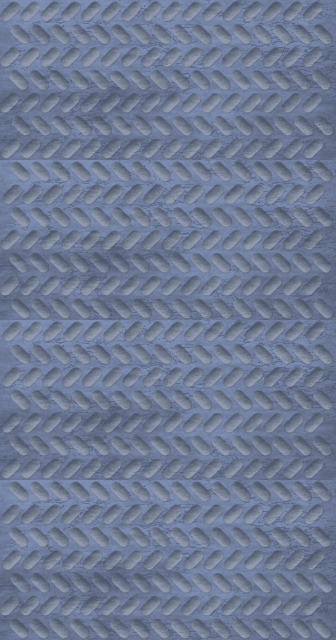
Give the GLSL for this texture, as a Shadertoy shader.

```glsl
const float ROWS = 28.0;          // rows of studs; one row height is the unit
const float COLUMNS = 16.0;       // studs per row
const float PITCH = 0.883;        // stud spacing along a row
const float FIRST_RISING = 0.475; // first stud centre, rising rows
const float FIRST_FALLING = 0.88; // first stud centre, falling rows
const float ROW_JITTER = 0.07;
const float STUD_RADIUS = 0.24;
const float STUD_REACH = 0.182;   // half length of the core, on each axis
const float STUD_CONTRAST = 0.52;
const float PANEL_ROWS = 7.0;     // height of one worn paint panel
const vec3 PAINT_LIGHT = vec3(0.465, 0.53, 0.66);
const vec3 PAINT_DARK = vec3(0.385, 0.435, 0.54);
const vec3 STUD_LIGHT = vec3(0.565, 0.605, 0.685);
const vec3 STUD_DARK = vec3(0.315, 0.355, 0.425);
const vec3 SCRATCH_COLOR = vec3(0.27, 0.32, 0.42);

float hash(vec2 p) {
    vec3 q = fract(vec3(p.xyx) * 0.1031);
    q += dot(q, q.yzx + 33.33);
    return fract((q.x + q.y) * q.z);
}

float noise(vec2 p) {
    vec2 i = floor(p), f = fract(p);
    f = f * f * (3.0 - 2.0 * f);
    return mix(mix(hash(i), hash(i + vec2(1, 0)), f.x),
               mix(hash(i + vec2(0, 1)), hash(i + vec2(1, 1)), f.x), f.y);
}

float fbm(vec2 p) {
    float sum = 0.0, weight = 0.5;
    for (int i = 0; i < 4; i++) {
        sum += weight * noise(p);
        p = p * 2.03 + 17.7;
        weight *= 0.5;
    }
    return sum / 0.9375;
}

float capsule(vec2 p, vec2 halfCore, float radius) {
    float t = clamp(dot(p, halfCore) / dot(halfCore, halfCore), -1.0, 1.0);
    return length(p - t * halfCore) - radius;
}

// Thin, mostly horizontal cracks gathered in patches
float scratches(vec2 p) {
    vec2 q = p * vec2(1.4, 5.0) + 1.4 * fbm(p * 2.3);
    float crack = 1.0 - smoothstep(0.0, 0.07, abs(fbm(q) - 0.5));
    return crack * smoothstep(0.38, 0.62, fbm(p * vec2(0.5, 0.9) + 41.0));
}

void mainImage(out vec4 fragColor, in vec2 fragCoord) {
    vec2 p = fragCoord / iResolution.y * ROWS;
    float width = iResolution.x / iResolution.y * ROWS;
    float pixel = ROWS / iResolution.y;

    // Worn paint, repeated in panels that step in tone at their seams
    vec2 panel = vec2(p.x, mod(p.y, PANEL_ROWS));
    float bands = fbm(panel * vec2(0.22, 0.75) + 3.0) - 0.5;
    float streaks = fbm(panel * vec2(1.2, 4.0) + 7.0) - 0.5;
    float grain = noise(panel * vec2(5.0, 15.0)) + noise(panel * 13.0) - 1.0;
    float scratch = scratches(panel);
    float edge = min(p.x, width - p.x);
    float tone = 0.62 + 1.5 * bands + 1.2 * streaks + 0.35 * grain;
    tone += 0.7 * (panel.y / PANEL_ROWS - 0.5);
    tone -= 0.4 * (1.0 - smoothstep(0.0, 1.2, edge));
    vec3 color = mix(PAINT_DARK, PAINT_LIGHT, clamp(tone, -0.4, 1.3));
    color = mix(color, SCRATCH_COLOR, 0.5 * scratch);

    // Nearest stud: rows alternate their slant, starting with rising at the top
    float row = floor(ROWS - p.y);
    float falling = mod(row, 2.0);
    float start = mix(FIRST_RISING, FIRST_FALLING, falling);
    start += ROW_JITTER * (2.0 * hash(vec2(row, 5.0)) - 1.0);
    float column = clamp(round((p.x - start) / PITCH), 0.0, COLUMNS - 1.0);
    vec2 local = vec2(p.x - start - column * PITCH, fract(p.y) - 0.5);
    vec2 core = STUD_REACH * vec2(1.0, 1.0 - 2.0 * falling);
    float stud = capsule(local, core, STUD_RADIUS);

    // Soft contact shadow
    float shadow = capsule(local - vec2(0.015, -0.02), core, STUD_RADIUS);
    color *= 1.0 - 0.12 * (1.0 - smoothstep(-0.02, 0.06, shadow));

    // Rounded metal, lit from below across the slant
    vec2 across = normalize(vec2(core.y, -core.x));
    float side = dot(local, across) / STUD_RADIUS;
    float along = dot(local, normalize(core)) * (1.0 - 2.0 * falling);
    float light = 0.54 + STUD_CONTRAST * side - 0.35 * along;
    light += 0.35 * bands + 0.45 * streaks + 0.16 * grain;
    light += 0.15 * (hash(vec2(column, row)) - 0.5);
    vec3 metal = mix(STUD_DARK, STUD_LIGHT, clamp(light, 0.0, 1.0));
    metal = mix(metal, SCRATCH_COLOR, 0.2 * scratch);
    color = mix(color, metal, 1.0 - smoothstep(-pixel, pixel, stud));

    fragColor = vec4(color, 1.0);
}
```
